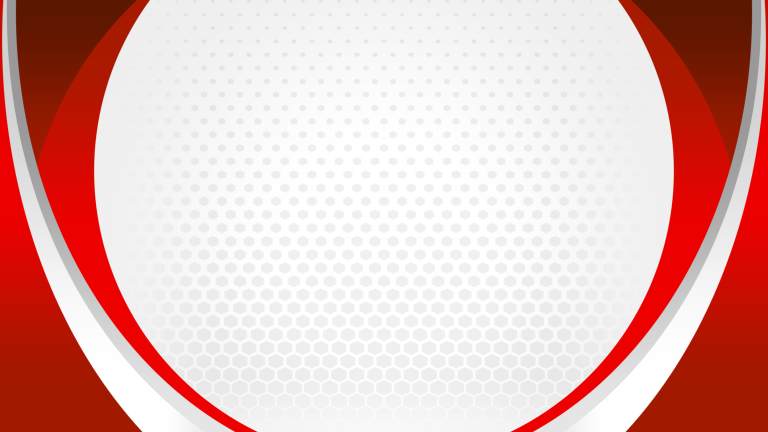
A WebGL 2 fragment shader for this background:

```glsl
#version 300 es
precision highp float;
// Pale disc with graded hexagon halftone, framed by red crescents and silver bands.
uniform vec2 u_resolution;
out vec4 fragColor;

// Approximate signed distance to an ellipse, negative inside.
float ellipse(vec2 p, float centerY, vec2 radii) {
  p.y -= centerY;
  float k = length(p / radii);
  return k * (k - 1.0) / max(length(p / (radii * radii)), 0.001);
}

// Coverage of the inside of a shape, with a soft one-pixel edge.
float inside(float d) {
  float w = 0.75 / u_resolution.y;
  return 1.0 - smoothstep(-w, w, d);
}

// Offset from the center of the nearest hexagon in a staggered lattice.
vec2 hexCell(vec2 q) {
  vec2 period = vec2(1.0, 1.732);
  vec2 a = mod(q + 0.5 * period, period) - 0.5 * period;
  vec2 b = mod(q, period) - 0.5 * period;
  return dot(a, a) < dot(b, b) ? a : b;
}

// Hexagon halftone: cells grow downward and fade at the sides.
float halftone(vec2 p) {
  vec2 pitch = vec2(0.0417, 0.03563);
  vec2 cell = hexCell((p - vec2(0.0, 0.6574)) / pitch);
  float rowY = p.y - cell.y * pitch.y;
  vec2 c = abs(cell);
  float d = max(c.x, 0.5 * c.x + 0.866 * c.y) - mix(0.475, 0.09, rowY);
  float fade = 1.0 - smoothstep(0.36, 0.64, abs(p.x));
  return inside(d * pitch.y) * fade * smoothstep(-0.03, 0.14, p.y);
}

void main() {
  vec2 p = gl_FragCoord.xy / u_resolution.y;
  p.x -= 0.5 * u_resolution.x / u_resolution.y;
  vec2 m = vec2(abs(p.x), p.y);
  vec3 brightRed = vec3(0.93, 0.0, 0.0);
  vec3 deepRed = vec3(0.63, 0.10, 0.0);

  // Outer red, brightest at mid height
  vec3 color = mix(deepRed, brightRed, smoothstep(0.08, 0.55, p.y));
  color = mix(color, vec3(0.78, 0.05, 0.0), smoothstep(0.6, 1.0, p.y));

  // White band and its gray folded edge
  float silver = mix(1.0, 0.82, smoothstep(0.12, 0.85, p.y));
  silver -= 0.09 * (1.0 - smoothstep(0.38, 0.52, m.x));
  color = mix(color, vec3(silver), inside(ellipse(m, 0.907, vec2(0.884, 1.171))));
  float fold = mix(0.90, 0.60, smoothstep(0.0, 0.75, p.y));
  color = mix(color, vec3(fold), inside(ellipse(m, 0.972, vec2(0.873, 1.104))));

  // Dark upper corners, then the glowing crescent over them
  vec3 corner = mix(deepRed, vec3(0.36, 0.09, 0.0), smoothstep(0.6, 1.0, p.y));
  vec3 crescent = mix(brightRed, vec3(0.66, 0.10, 0.0), smoothstep(0.42, 0.9, p.y));
  float arc = inside(length(m - vec2(0.0, 0.394)) - 0.833);
  float bowl = inside(ellipse(m, 0.972, vec2(0.852, 1.0625)));
  color = mix(color, mix(corner, crescent, arc), bowl);

  // Central disc with soft shading and halftone
  float shade = smoothstep(0.2, 0.75, length(m - vec2(0.0, 0.42)));
  float disc = mix(1.0, 0.935, shade) - 0.06 * halftone(p);
  color = mix(color, vec3(disc), inside(length(m - vec2(0.0, 0.604)) - 0.671));

  fragColor = vec4(color, 1.0);
}
```
